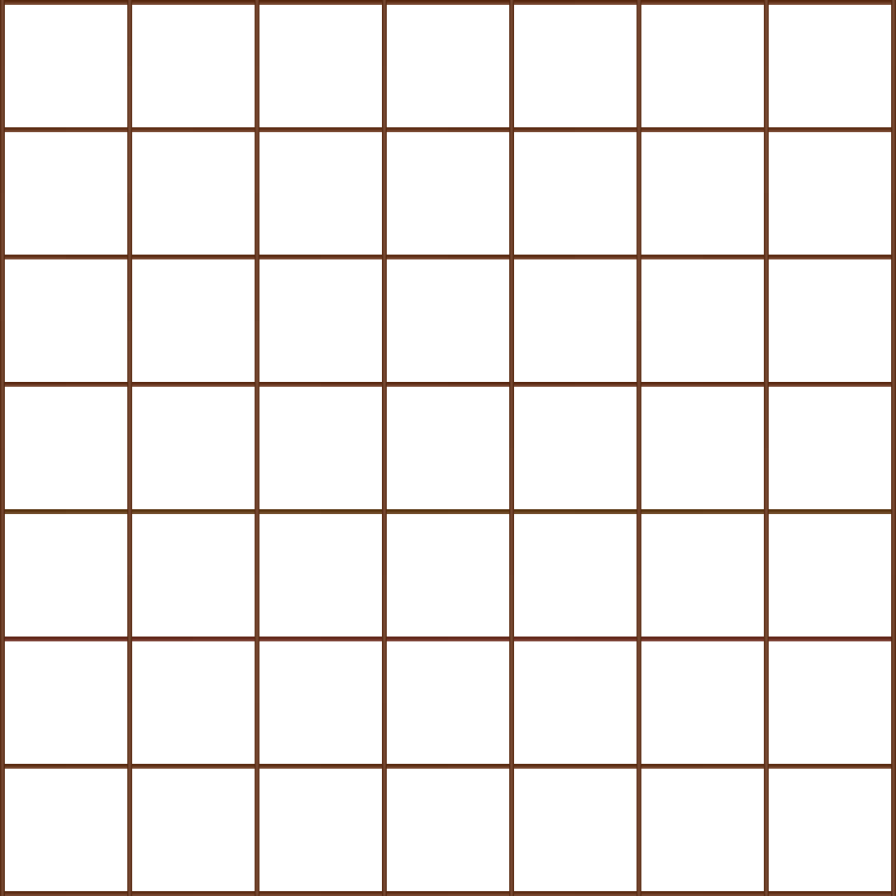
Write a WebGL 1 fragment shader that draws this pattern.

```glsl
precision highp float;
// A square lattice of thin brown bars on white, framed by its outermost bars.
// The signed distance to the nearest bar gives both coverage and shading;
// rails are dark on top, posts are dark along both sides and lie above rails.

#define CELLS 7.0
#define BAR_WIDTH 0.0054
#define INSET 0.0027
#define TINT_AMOUNT 0.035
#define GRAIN_AMOUNT 0.012
#define PAPER vec3(1.0)
#define BAR_DARK vec3(0.34, 0.15, 0.05)
#define BAR_MID vec3(0.41, 0.24, 0.15)
#define BAR_LIGHT vec3(0.47, 0.28, 0.19)

uniform vec2 u_resolution;

float hash(vec2 p) {
  return fract(sin(dot(p, vec2(127.1, 311.7))) * 43758.5453);
}

// Index of the nearest bar on each axis, frame included
vec2 nearestBar(vec2 p, float pitch) {
  return clamp(floor((p - INSET) / pitch + 0.5), 0.0, CELLS);
}

// Antialiased coverage of a bar at signed distance d from its centre
vec2 barCoverage(vec2 d, float pixel) {
  return clamp((0.5 * BAR_WIDTH - abs(d)) / pixel + 0.5, 0.0, 1.0);
}

// Slight red or ochre hue on the lower middle rails
vec3 railTint(float index) {
  float offset = index - 2.5;
  float hue = cos(3.14159 * (index - 2.0)) * exp(-offset * offset);
  return TINT_AMOUNT * hue * vec3(0.6, -1.0, 0.6);
}

vec3 railColour(float across, float index) {
  vec3 shade = mix(BAR_LIGHT, BAR_DARK, smoothstep(-0.8, 0.8, across));
  return shade + railTint(index);
}

vec3 postColour(float across) {
  vec3 shade = mix(BAR_LIGHT, BAR_MID, smoothstep(0.0, 0.5, abs(across)));
  return mix(shade, BAR_DARK, smoothstep(0.4, 1.0, abs(across)));
}

void main() {
  vec2 p = gl_FragCoord.xy / u_resolution;
  float pixel = 1.0 / min(u_resolution.x, u_resolution.y);
  float pitch = (1.0 - 2.0 * INSET) / CELLS;

  vec2 index = nearestBar(p, pitch);
  vec2 d = p - INSET - index * pitch;
  vec2 across = clamp(d / (0.5 * BAR_WIDTH), -1.0, 1.0);
  vec2 cover = barCoverage(d, pixel);

  // Small tone difference between bar segments
  float grain = GRAIN_AMOUNT * (hash(index) - 0.5);

  // Rails first, then posts above them
  vec3 colour = mix(PAPER, railColour(across.y, index.y) + grain, cover.y);
  colour = mix(colour, postColour(across.x) + grain, cover.x);
  gl_FragColor = vec4(colour, 1.0);
}
```
